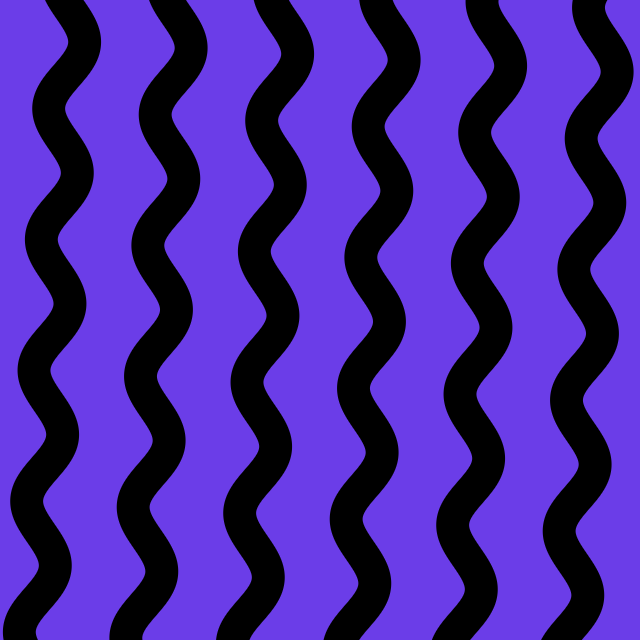
Give the GLSL for this pattern, as a WebGL 1 fragment shader.

```glsl
precision highp float;
// Thick black wavy stripes on flat violet, the whole field tilted slightly.
// The plane is rotated and folded into columns; each stripe is a constant-width
// stroke around a sine, using Newton steps to find the nearest curve point.

uniform vec2 u_resolution;

#define STRIPE_COUNT 6.0
#define TILT 0.056
#define WAVE_PERIOD 0.2048
#define WAVE_AMPLITUDE 0.0252
#define STROKE_WIDTH 0.0514
#define STRIPE_OFFSET 0.0546
#define CREST_OFFSET 0.1188
#define GROUND_COLOR vec3(0.42, 0.24, 0.91)
#define STROKE_COLOR vec3(0.0)

const float TAU = 6.2831853;
const int NEWTON_STEPS = 7;

// Distance from q to the curve x = amplitude * cos(k * y).
float waveDistance(vec2 q) {
  float k = TAU / WAVE_PERIOD;
  float t = q.y;
  for (int i = 0; i < NEWTON_STEPS; i++) {
    float wave = WAVE_AMPLITUDE * cos(k * t);
    float slope = -WAVE_AMPLITUDE * k * sin(k * t);
    float bend = -k * k * wave;
    float gap = wave - q.x;
    float curvature = max(1.0 + slope * slope + gap * bend, 0.35);
    t -= (t - q.y + gap * slope) / curvature;
  }
  return length(vec2(WAVE_AMPLITUDE * cos(k * t), t) - q);
}

void main() {
  vec2 p = gl_FragCoord.xy / u_resolution.y;

  // Tilted frame: x runs across the stripes, y along them.
  float c = cos(TILT);
  float s = sin(TILT);
  vec2 q = vec2(c * p.x - s * p.y, s * p.x + c * p.y);
  q -= vec2(STRIPE_OFFSET, CREST_OFFSET);

  // Fold into one column centred on its stripe.
  float spacing = 1.0 / STRIPE_COUNT;
  q.x = (fract(q.x / spacing + 0.5) - 0.5) * spacing;

  // Stroke with an edge about one pixel wide.
  float edge = waveDistance(q) - 0.5 * STROKE_WIDTH;
  float coverage = clamp(0.5 - edge * u_resolution.y, 0.0, 1.0);
  gl_FragColor = vec4(mix(GROUND_COLOR, STROKE_COLOR, coverage), 1.0);
}
```
